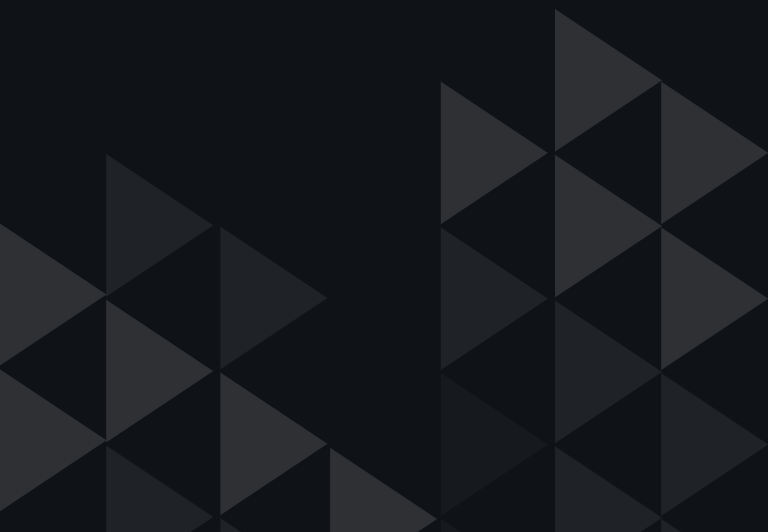
Write a Shadertoy shader that draws this background.

```glsl
const float CANVAS_WIDTH = 768.0;              // design units across the canvas
const vec2 TRIANGLE = vec2(107.0, 71.3);       // length and half height
const vec2 PITCH = vec2(110.2, 145.8);         // lattice spacing
const vec2 FIRST_TIP = vec2(152.5, 80.3);      // first row depth: even, odd columns

const vec3 NIGHT = vec3(0.059, 0.072, 0.088);
const vec3 SLATE = vec3(0.180, 0.190, 0.204);

// Strength of the four cells in each column, top to bottom
const vec4 STRENGTH[7] = vec4[7](
    vec4(0.0, 1.0, 1.0, 0.0),
    vec4(0.0, 0.53, 1.0, 0.53),
    vec4(0.0, 0.53, 1.0, 0.53),
    vec4(0.0, 0.0, 0.0, 1.0),
    vec4(1.0, 0.53, 0.23, 0.23),
    vec4(1.0, 1.0, 0.53, 0.53),
    vec4(1.0, 1.0, 0.53, 0.53));

// Small departures of each column from the regular lattice
const vec2 NUDGE[7] = vec2[7](
    vec2(-0.5, -3.8), vec2(-4.0, -0.8), vec2(0.0, -0.3), vec2(-0.5, 1.3),
    vec2(0.0, 0.4), vec2(4.0, 0.0), vec2(0.0, 0.4));

// Signed distance to a triangle pointing right, origin at its base centre
float triangleDistance(vec2 p, vec2 size) {
    float slant = dot(vec2(p.x, abs(p.y)) - vec2(size.x, 0.0),
                      normalize(size.yx));
    return max(-p.x, slant);
}

float coverage(float distanceToEdge, float pixel) {
    return clamp(0.5 - distanceToEdge / pixel, 0.0, 1.0);
}

// Base centre of a cell; odd columns sit half a row higher
vec2 cellOrigin(int column, int row) {
    float firstTip = column % 2 == 0 ? FIRST_TIP.x : FIRST_TIP.y;
    return vec2(0.0, firstTip) + PITCH * vec2(column, row) + NUDGE[column];
}

void mainImage(out vec4 fragColor, in vec2 fragCoord) {
    float pixel = CANVAS_WIDTH / iResolution.x;
    // Depth is measured down from the top edge
    vec2 p = vec2(fragCoord.x, iResolution.y - fragCoord.y) * pixel;

    // Lay the triangles over the dark ground
    vec3 color = NIGHT;
    for (int column = 0; column < 7; column++) {
        for (int row = 0; row < 4; row++) {
            float d = triangleDistance(p - cellOrigin(column, row), TRIANGLE);
            color = mix(color, SLATE, STRENGTH[column][row] * coverage(d, pixel));
        }
    }
    fragColor = vec4(color, 1.0);
}
```
